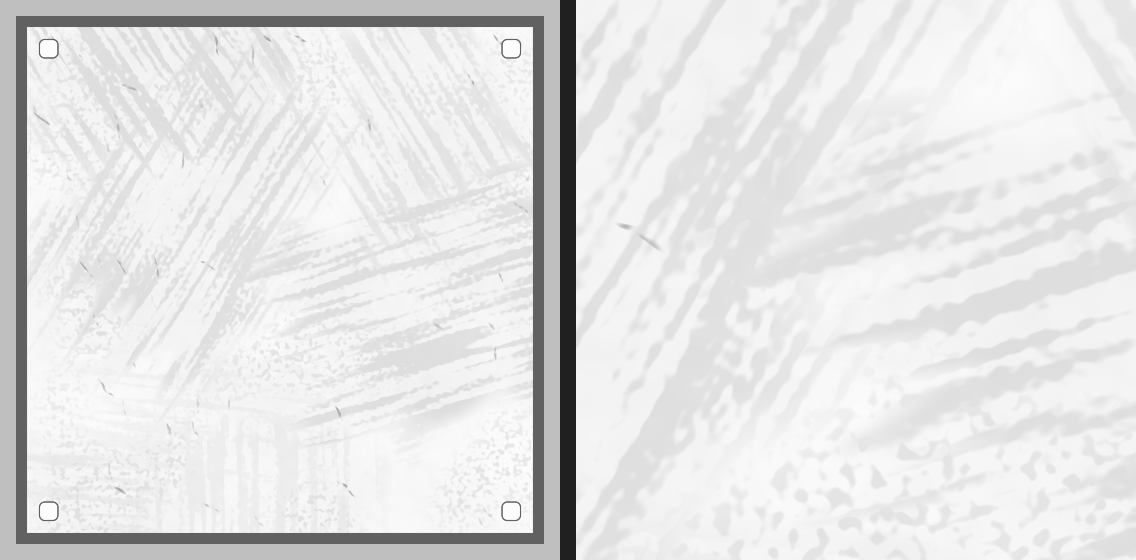
Left: the whole. Right: its middle third, enlarged.
This texture is drawn by a WebGL 1 fragment shader. Its source:

```glsl
precision highp float;
// A framed white panel with faint grey brush strokes, scratches and four corner studs.
uniform vec2 u_resolution;

const vec3 WALL = vec3(0.75);
const vec3 FRAME = vec3(0.38);
const vec3 PAPER = vec3(0.987);
const vec3 STROKE = vec3(0.885);
const vec3 SCRATCH = vec3(0.62);

vec2 hash2(vec2 p) {
  p = vec2(dot(p, vec2(127.1, 311.7)), dot(p, vec2(269.5, 183.3)));
  return fract(sin(p) * 43758.545);
}

vec2 rotate(vec2 p, float angle) {
  float c = cos(angle), s = sin(angle);
  return vec2(c * p.x + s * p.y, c * p.y - s * p.x);
}

float cornerDot(vec2 cell, vec2 f, vec2 corner) {
  float a = 6.2832 * hash2(cell + corner).x;
  return dot(vec2(cos(a), sin(a)), f - corner);
}

// Gradient noise, about -0.7 to 0.7
float gradientNoise(vec2 p) {
  vec2 i = floor(p), f = fract(p);
  vec2 u = f * f * f * (f * (f * 6.0 - 15.0) + 10.0);
  float low = mix(cornerDot(i, f, vec2(0, 0)), cornerDot(i, f, vec2(1, 0)), u.x);
  float high = mix(cornerDot(i, f, vec2(0, 1)), cornerDot(i, f, vec2(1, 1)), u.x);
  return mix(low, high, u.y);
}

float boxDistance(vec2 p, float halfSize, float radius) {
  vec2 d = abs(p) - halfSize + radius;
  return length(max(d, 0.0)) + min(max(d.x, d.y), 0.0) - radius;
}

float fill(float d, float aa) {
  return 1.0 - smoothstep(-0.5 * aa, 0.5 * aa, d);
}

// One area of parallel dry-brush strokes, with ragged ends and flaky edges
float brushPatch(vec2 p, vec2 centre, float degrees, vec2 halfSize, float seed) {
  vec2 q = rotate(p - centre, radians(degrees));
  vec2 shift = vec2(seed * 17.3, seed * 9.7);
  float ends = abs(q.x) / halfSize.x + 0.6 * gradientNoise(vec2(q.x * 3.0, q.y * 45.0) + shift);
  float sides = abs(q.y) / halfSize.y + 0.4 * gradientNoise(q * 9.0 + shift);
  float mask = (1.0 - smoothstep(0.7, 1.1, ends)) * (1.0 - smoothstep(0.7, 1.1, sides));
  q.y += 0.006 * gradientNoise(q * 5.0 + shift);
  float bristles = gradientNoise(vec2(q.x * 3.5, q.y * 62.0) + shift)
    + 0.4 * gradientNoise(vec2(q.x * 8.0, q.y * 130.0) - shift);
  float flakes = gradientNoise(q * vec2(95.0, 130.0) + shift);
  float patches = gradientNoise(q * 11.0 - shift);
  float cover = bristles + (0.35 + 0.4 * patches) * flakes + 0.25 * patches;
  return mask * (0.2 + 0.8 * smoothstep(-0.08, 0.22, cover));
}

// Blotchy fine speckle, gathered in clouds
float speckle(vec2 p) {
  float cloud = smoothstep(0.0, 0.5, gradientNoise(p * 5.0 + 3.7) + 0.4 * length(p - 0.5) - 0.05);
  float grain = gradientNoise(p * 120.0) + 0.6 * gradientNoise(p * 60.0 + 8.0);
  return cloud * smoothstep(-0.05, 0.4, grain);
}

// Short tapered scratches, one per grid cell at most, denser near the rim
float scratches(vec2 p, float cells, float aa) {
  vec2 bent = p + 0.004 * gradientNoise(p * 40.0);
  vec2 home = floor(p * cells);
  float ink = 0.0;
  for (int y = -1; y <= 1; y++) {
    for (int x = -1; x <= 1; x++) {
      vec2 cell = home + vec2(x, y);
      vec2 place = hash2(cell), style = hash2(cell + 41.3);
      vec2 centre = (cell + place) / cells;
      float present = step(style.x, 0.05 + 0.75 * length(centre - 0.5));
      float angle = -1.05 + 1.3 * (hash2(cell + 7.9).x - 0.5);
      vec2 q = rotate(bent - centre, angle);
      float taper = 1.0 - abs(q.x) * cells / (0.12 + 0.3 * style.y);
      float width = 0.0014 * max(taper, 0.0);
      float line = 1.0 - smoothstep(width, width + max(aa, 0.0015), abs(q.y));
      ink = max(ink, present * line * smoothstep(0.0, 0.5, taper) * (0.25 + 0.6 * place.y));
    }
  }
  return ink * smoothstep(-0.35, 0.25, gradientNoise(p * 90.0));
}

vec3 paintedPanel(vec2 p, float aa) {
  float ink = 0.95 * brushPatch(p, vec2(0.33, 0.62), 58.0, vec2(0.30, 0.21), 1.0);
  ink = max(ink, brushPatch(p, vec2(0.77, 0.46), 17.0, vec2(0.30, 0.23), 2.0));
  ink = max(ink, 0.75 * brushPatch(p, vec2(0.70, 0.80), -59.0, vec2(0.25, 0.20), 3.0));
  ink = max(ink, 1.1 * brushPatch(p, vec2(0.28, 0.89), -57.0, vec2(0.18, 0.23), 4.0));
  ink = max(ink, 0.45 * brushPatch(p, vec2(0.45, 0.13), 90.0, vec2(0.13, 0.24), 5.0));
  ink = max(ink, 0.5 * brushPatch(p, vec2(0.15, 0.12), -3.0, vec2(0.16, 0.11), 6.0));
  ink = max(ink, 0.35 * brushPatch(p, vec2(0.36, 0.25), -7.0, vec2(0.24, 0.12), 7.0));
  ink = max(ink, 0.85 * speckle(p));
  float wash = 0.12 + 0.2 * gradientNoise(p * 6.0) + 0.12 * gradientNoise(p * 45.0);
  vec3 colour = mix(PAPER, STROKE, clamp(ink + max(wash, 0.0), 0.0, 1.15));
  return mix(colour, SCRATCH, scratches(p, 15.0, aa));
}

void main() {
  vec2 p = gl_FragCoord.xy / u_resolution;
  float aa = 1.0 / min(u_resolution.x, u_resolution.y);
  vec2 fromCentre = p - 0.5;

  // Wall, frame and panel
  vec3 colour = mix(WALL, FRAME, fill(boxDistance(fromCentre, 0.4714, 0.0), aa));
  colour = mix(colour, paintedPanel(p, aa), fill(boxDistance(fromCentre, 0.4516, 0.0), aa));

  // Studs mirrored into the four corners
  float stud = boxDistance(abs(fromCentre) - 0.413, 0.0165, 0.0095);
  colour = mix(colour, PAPER, fill(stud, aa));
  colour = mix(colour, FRAME, fill(abs(stud) - 0.0012, aa));

  gl_FragColor = vec4(colour, 1.0);
}
```
